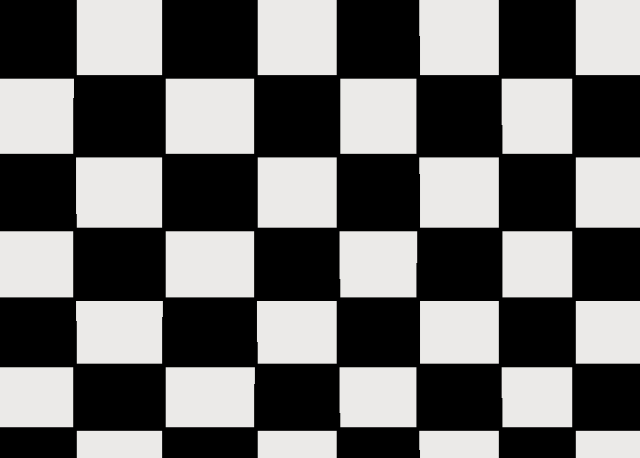
A WebGL 2 fragment shader for this pattern:

```glsl
#version 300 es
precision highp float;
// Uneven checkerboard: pale rectangles on black, their corners kept apart by thin gaps.
// Columns drift by layered sines, rows shrink downwards along a cubic curve,
// and a hash nudges parts of some vertical edges.

uniform vec2 u_resolution;
out vec4 fragColor;

const vec3 INK = vec3(0.0);
const vec3 PAPER = vec3(0.922, 0.918, 0.910);
const float PI = 3.14159;
const float HALF_GAP = 0.0028;  // in canvas widths
const float NUDGE = 0.0012;     // depth of edge wear, in canvas widths
const float WORN_SHARE = 0.3;
const int LINES = 7;

float hash(vec2 p) {
    return fract(sin(dot(p, vec2(127.1, 311.7))) * 4375.85);
}

// Position of column line k, as a share of the width from the left
float columnLine(float k) {
    float a = k * PI / 6.0;
    return 0.1172 + 0.12995 * k
         + 0.02267 * sin(a) + 0.0008 * sin(3.0 * a) - 0.00365 * sin(4.0 * a);
}

// Position of row line k, as a share of the height from the top
float rowLine(float k) {
    return 0.1679 + k * (0.17772 + k * (-0.00609 + k * 0.00026));
}

vec2 gridLine(vec2 k) {
    return vec2(columnLine(k.x), rowLine(k.y));
}

// Cell index: the number of lines passed in each direction
vec2 findCell(vec2 p) {
    vec2 cell = vec2(0.0);
    for (int k = 0; k < LINES; k++) {
        cell += step(gridLine(vec2(float(k))), p);
    }
    return cell;
}

// Small outward step along the upper part of a worn edge
float edgeWear(vec2 seed, float along) {
    float worn = step(hash(seed), WORN_SHARE);
    float reach = mix(0.2, 0.8, hash(seed + 17.3));
    return NUDGE * worn * step(along, reach);
}

// Smooth coverage of the rectangle from lo to hi
float boxCoverage(vec2 p, vec2 lo, vec2 hi, float pixel) {
    vec2 inside = min(p - lo, hi - p) / pixel + 0.5;
    vec2 cover = clamp(inside, 0.0, 1.0);
    return cover.x * cover.y;
}

void main() {
    vec2 uv = gl_FragCoord.xy / u_resolution;
    uv.y = 1.0 - uv.y;
    vec2 scale = vec2(1.0, u_resolution.y / u_resolution.x);
    float pixel = 1.0 / u_resolution.x;

    // Bounds of the current cell
    vec2 cell = findCell(uv);
    vec2 start = gridLine(cell - 1.0);
    vec2 end = gridLine(cell);
    float along = (uv.y - start.y) / (end.y - start.y);

    // Inset by the gap, then wear the left and right sides
    vec2 lo = start * scale + HALF_GAP;
    vec2 hi = end * scale - HALF_GAP;
    lo.x -= edgeWear(cell, along);
    hi.x += edgeWear(cell + 41.7, along);

    // Only alternate cells are pale
    float pale = mod(cell.x + cell.y, 2.0);
    float cover = pale * boxCoverage(uv * scale, lo, hi, pixel);
    fragColor = vec4(mix(INK, PAPER, cover), 1.0);
}
```
